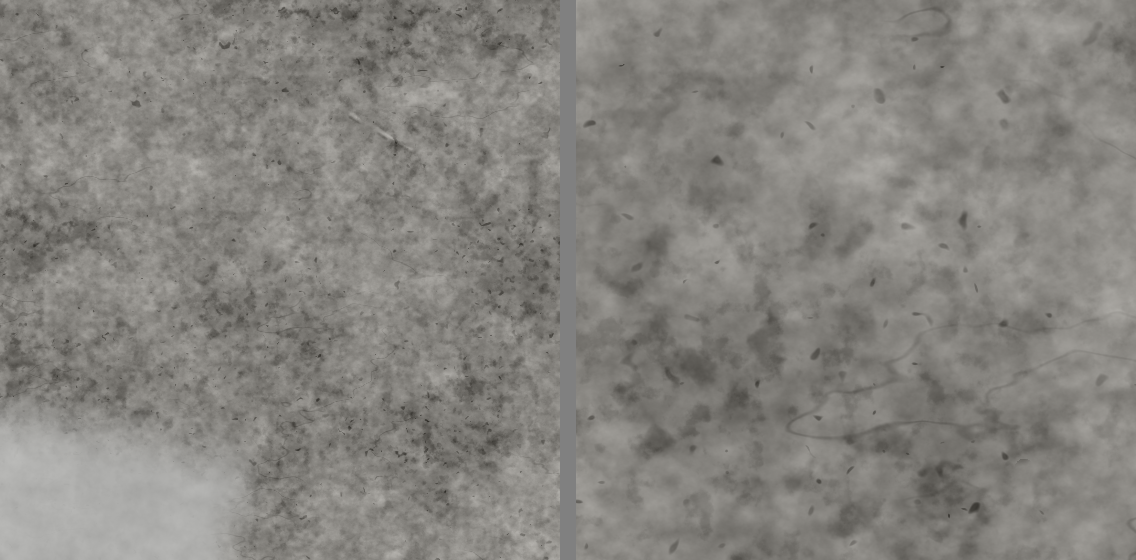
Left: the whole. Right: its middle third, enlarged.
Reproduce this texture procedurally as a three.js fragment shader.

```glsl
// Weathered grey concrete with dark mottling, pits, faint scratches and a pale smooth patch
varying vec2 vUv;

float hash(vec2 p) {
  vec3 q = fract(vec3(p.xyx) * 0.1031);
  q += dot(q, q.yzx + 33.33);
  return fract((q.x + q.y) * q.z);
}

float noise(vec2 p) {
  vec2 i = floor(p), f = fract(p);
  f = f * f * (3.0 - 2.0 * f);
  return mix(mix(hash(i), hash(i + vec2(1.0, 0.0)), f.x),
             mix(hash(i + vec2(0.0, 1.0)), hash(i + 1.0), f.x), f.y);
}

float fbm(vec2 p) {
  float sum = 0.0, amp = 0.5;
  for (int i = 0; i < 5; i++) {
    sum += amp * noise(p);
    p = mat2(0.8, 0.6, -0.6, 0.8) * p * 2.03 + 17.3;
    amp *= 0.5;
  }
  return sum / 0.97;
}

// Soft round stain
float stain(vec2 p, vec2 center, vec2 radius) {
  vec2 d = (p - center) / radius;
  return exp(-dot(d, d));
}

// Ragged pits, at most one per grid cell, denser where the surface is dirty
float pits(vec2 p, float cells, float dirt) {
  vec2 q = p * cells + 0.35 * (vec2(noise(p * 130.0), noise(p * 130.0 + 40.0)) - 0.5);
  vec2 id = floor(q);
  float size = mix(0.07, 0.22, pow(hash(id + 5.1), 2.0));
  vec2 d = fract(q) - mix(vec2(0.3), vec2(0.7), vec2(hash(id + 1.7), hash(id + 9.2)));
  float a = 1.6 * hash(id + 3.3) - 0.5;
  d = mat2(cos(a), -sin(a), sin(a), cos(a)) * d;
  d.y *= mix(1.0, 2.0, hash(id + 7.9));
  float present = step(hash(id + 13.0), dirt);
  return present * mix(0.35, 1.0, hash(id + 21.0)) * (1.0 - smoothstep(size * 0.4, size * 1.3, length(d)));
}

// Thin broken line from a to b
float scratch(vec2 p, vec2 a, vec2 b, float width) {
  vec2 ab = b - a;
  float t = clamp(dot(p - a, ab) / dot(ab, ab), 0.0, 1.0);
  float d = length(p - a - ab * t) + 0.003 * (noise(p * 70.0) - 0.5);
  return (1.0 - smoothstep(0.0, width, d)) * smoothstep(0.2, 0.7, noise(p * 60.0 + 8.0));
}

void main() {
  vec2 p = vUv;
  vec2 warped = p + 0.12 * (vec2(fbm(p * 5.0), fbm(p * 5.0 + 31.0)) - 0.5);

  // Pale worn areas along the bottom
  float pale = (1.0 - smoothstep(0.17, 0.33, warped.y + 0.08 * p.x))
             * (1.0 - smoothstep(0.39, 0.51, warped.x + 0.12 * (0.2 - p.y)));
  float corner = stain(warped, vec2(1.03, 0.02), vec2(0.13, 0.17));
  float rough = 1.0 - 0.9 * pale;

  // Broad dirt distribution
  float dirt = stain(warped, vec2(0.47, 0.47), vec2(0.13, 0.09))
             + stain(warped, vec2(0.94, 0.55), vec2(0.2, 0.16))
             + stain(warped, vec2(0.0, 0.58), vec2(0.2, 0.06))
             + 0.8 * stain(warped, vec2(0.72, 0.97), vec2(0.35, 0.08))
             + 0.7 * stain(warped, vec2(0.22, 0.81), vec2(0.16, 0.08))
             + 0.7 * stain(warped, vec2(0.8, 0.22), vec2(0.16, 0.08))
             + 0.9 * stain(warped, vec2(0.5, 0.05), vec2(0.07, 0.12));
  float cloud = fbm(p * 4.0 + 11.0);
  dirt = clamp(0.6 * dirt + 1.6 * (cloud - 0.4), 0.0, 1.0);

  // Cloudy base, mottles and fine grain
  float tone = 0.565 - 0.105 * dirt;
  tone += 0.17 * (fbm(p * 24.0 + 3.0) - 0.5);
  tone += 0.19 * (fbm(p * vec2(85.0, 100.0)) - 0.5);
  float mottle = smoothstep(0.52, 0.74, fbm(p * 42.0 + 60.0));
  float flecks = smoothstep(0.55, 0.78, fbm(p * 95.0 + 90.0));
  tone -= (0.14 * mottle + 0.1 * flecks) * (0.35 + 0.65 * dirt);
  tone += 0.06 * smoothstep(0.56, 0.75, fbm(p * 17.0 + 70.0));

  // Wandering hairline cracks
  float ridge = abs(fbm(p * vec2(5.0, 11.0) + 25.0) - 0.5);
  float crack = (1.0 - smoothstep(0.0, 0.012, ridge)) * smoothstep(0.5, 0.7, noise(p * 9.0 + 4.0));
  tone -= 0.07 * crack;

  // Pits of several sizes
  float pit = 0.0;
  for (int i = 0; i < 3; i++) {
    float k = float(i);
    pit = max(pit, pits(p + 0.37 * k, 19.0 + 17.0 * k, 0.07 + 0.26 * dirt));
  }
  tone -= 0.2 * pit;

  // Pale scratches, one with a dark shadow edge
  tone += 0.11 * scratch(p, vec2(0.62, 0.8), vec2(0.735, 0.733), 0.005);
  tone -= 0.1 * scratch(p, vec2(0.625, 0.79), vec2(0.69, 0.752), 0.004);
  tone += 0.1 * scratch(p, vec2(0.0, 0.457), vec2(0.06, 0.425), 0.006);

  // Worn areas hide the roughness
  float smoothTone = 0.7 + 0.1 * (fbm(p * 9.0 + 50.0) - 0.5) + 0.07 * (fbm(p * 40.0) - 0.5);
  tone = mix(smoothTone, tone, rough);
  tone += 0.11 * corner;

  // Warm grey in the dirt, neutral grey in the pale patch
  vec3 tint = mix(vec3(0.0, 0.009, 0.028), vec3(0.0, 0.0, 0.008), pale);
  gl_FragColor = vec4(clamp(vec3(tone) - tint, 0.0, 1.0), 1.0);
}
```
